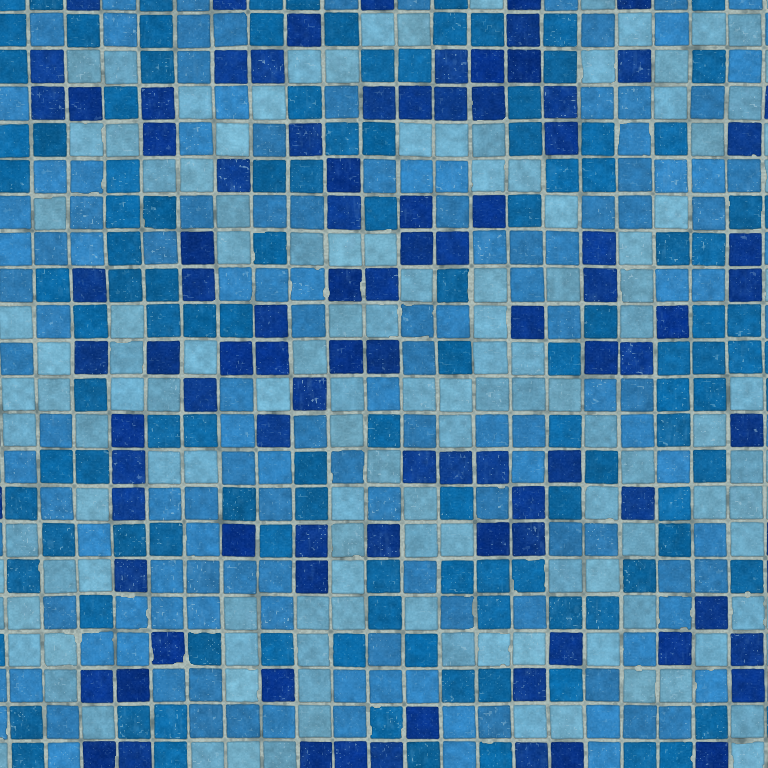
A Shadertoy shader for this texture:

```glsl
#define TILES 21.1
#define GROUT_WIDTH 0.095
#define CORNER 0.05
#define JITTER 0.035
#define SKEW 0.5
#define WEAR 0.30
#define GROUT_COLOR vec3(0.67, 0.73, 0.71)
#define DIRT_COLOR vec3(0.30, 0.38, 0.40)
#define PALE_BLUE vec3(0.45, 0.67, 0.76)
#define MID_BLUE vec3(0.19, 0.49, 0.71)
#define DEEP_BLUE vec3(0.04, 0.39, 0.61)
#define NAVY_BLUE vec3(0.03, 0.19, 0.51)

float hash(vec2 p) {
    return fract(sin(dot(p, vec2(127.1, 311.7))) * 43758.5453);
}

float noise(vec2 p) {
    vec2 i = floor(p), f = fract(p);
    f = f * f * (3.0 - 2.0 * f);
    return mix(mix(hash(i), hash(i + vec2(1, 0)), f.x),
               mix(hash(i + vec2(0, 1)), hash(i + vec2(1, 1)), f.x), f.y);
}

float fbm(vec2 p) {
    float sum = 0.0, amp = 0.5;
    for (int i = 0; i < 4; i++) {
        sum += amp * noise(p);
        p = p * 2.03 + 17.3;
        amp *= 0.5;
    }
    return sum;
}

float roundedBox(vec2 p, vec2 halfSize, float r) {
    vec2 q = abs(p) - halfSize + r;
    return length(max(q, 0.0)) + min(max(q.x, q.y), 0.0) - r;
}

// Four glass colours, with a small shift of tone for each tile
vec3 glassColor(vec2 id) {
    float pick = hash(id + 3.7);
    vec3 c = pick < 0.29 ? PALE_BLUE
           : pick < 0.56 ? MID_BLUE
           : pick < 0.79 ? DEEP_BLUE : NAVY_BLUE;
    c *= 0.92 + 0.16 * hash(id + 11.3);
    return mix(c, MID_BLUE, 0.18 * hash(id + 23.9));
}

// Cloudy glaze, upright scratches and pale mineral specks
vec3 weather(vec3 c, vec2 p, vec2 id) {
    vec2 q = p + 7.0 * hash(id + 5.1);
    float age = hash(id + 41.7);
    float cloud = fbm(q * 5.0);
    float streak = smoothstep(0.55, 0.9, noise(q * vec2(15.0, 4.0)));
    float speck = smoothstep(0.77, 0.95, noise(q * 19.0));
    float patches = smoothstep(0.3, 0.65, fbm(q * 2.5 + 9.0));
    c *= 0.87 + 0.28 * cloud;
    c += 0.05 * (noise(q * 24.0) - 0.5);
    float film = WEAR * (0.25 + age) * patches * (0.45 * streak + 0.3 * cloud);
    c = mix(c, vec3(0.50, 0.67, 0.80), film);
    return mix(c, vec3(0.66, 0.79, 0.85), speck * (0.15 + 0.5 * age * patches));
}

// Sandy joints, dirtier in places and where the lines cross
vec3 groutColor(vec2 p, vec2 cell) {
    float grain = noise(p * 22.0);
    float stain = smoothstep(0.48, 0.75, fbm(p * 1.3 + 31.0));
    float crossing = smoothstep(0.40, 0.48, min(abs(cell.x), abs(cell.y)));
    float spots = smoothstep(0.65, 0.9, noise(p * 6.0 + 50.0));
    float dirt = 0.4 * stain + 0.35 * spots + 0.25 * crossing * noise(p * 3.0);
    return mix(GROUT_COLOR * (0.92 + 0.15 * grain), DIRT_COLOR, min(dirt, 0.75));
}

void mainImage(out vec4 fragColor, in vec2 fragCoord) {
    vec2 uv = fragCoord / iResolution.xy;
    float aa = TILES / min(iResolution.x, iResolution.y);

    // Grid with leaning columns and slightly wavy courses
    vec2 p = uv * TILES + vec2(0.0, 0.23);
    p.x += SKEW * (uv.y - 0.5) * (1.0 - 0.85 * uv.x);
    p += 0.06 * (vec2(noise(p * 0.4), noise(p * 0.4 + 60.0)) - 0.5);
    vec2 id = floor(p);
    vec2 cell = fract(p) - 0.5;

    // Hand-set tile: shifted, turned and sized a little differently
    vec2 rnd = vec2(hash(id + 71.0), hash(id + 89.0)) - 0.5;
    float turn = 0.04 * (hash(id + 57.0) - 0.5);
    vec2 local = cell - JITTER * rnd;
    local += turn * vec2(-local.y, local.x);
    vec2 halfSize = vec2(0.5 - 0.5 * GROUT_WIDTH) + 0.012 * rnd.yx;
    float d = roundedBox(local, halfSize, CORNER);
    d += 0.018 * (noise(p * 9.0) - 0.5);

    // Occasional chipped edge
    float chip = step(0.9, hash(id + 97.0)) * smoothstep(0.66, 0.85, noise(p * 4.0));
    d += 0.08 * chip * smoothstep(-0.12, 0.0, d);

    vec3 tile = weather(glassColor(id), p, id);
    tile *= 1.0 - 0.16 * smoothstep(-0.055, 0.0, d);

    // Thin shadow in the joint beneath each tile
    vec3 grout = groutColor(p, cell);
    float lower = smoothstep(0.1, -0.45, local.y);
    grout *= 1.0 - (0.10 + 0.18 * lower) * (1.0 - smoothstep(0.0, 0.035, d));

    vec3 color = mix(tile, grout, smoothstep(-0.6 * aa, 0.6 * aa, d));
    fragColor = vec4(clamp(color, 0.0, 1.0), 1.0);
}
```
